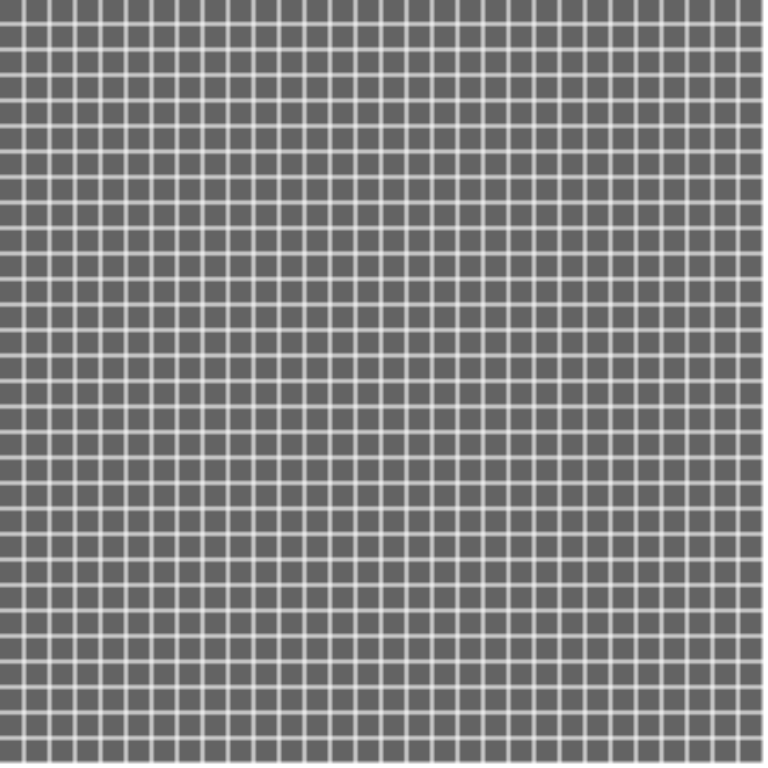
Reproduce this pattern procedurally as a WebGL 1 fragment shader.

```glsl
precision highp float;
// Soft white grid over dark grey: 30 by 30 square tiles, laid from the top left.
// Each axis gets a tile coverage with linear blurred edges; their product
// blends from line white to tile grey, so crossings come out brightest.

#define TILES 30.0                  // tiles across and down
#define PITCH (17.0 / 512.0)        // tile spacing, in canvas widths
#define FIRST_LINE (16.0 / 512.0)   // centre of the first line
#define LINE_WIDTH (1.8 / 512.0)    // gap between neighbouring tiles
#define EDGE_BLUR (2.93 / 512.0)    // width of the soft tile edge
#define TILE_COLOR vec3(0.39)
#define LINE_COLOR vec3(1.0)

uniform vec2 u_resolution;

// Blurred tile edge: 0 at the line side, 1 inside the tile.
vec2 softEdge(vec2 fromLine, vec2 blur) {
  return clamp(0.5 + (fromLine - 0.5 * LINE_WIDTH) / blur, 0.0, 1.0);
}

// Tile coverage along each axis, summed from both sides of the nearest line.
vec2 tileCoverage(vec2 pos, vec2 blur) {
  vec2 nearest = floor((pos - FIRST_LINE) / PITCH + 0.5);
  vec2 line = min(nearest, vec2(TILES - 1.0));
  vec2 offset = pos - FIRST_LINE - line * PITCH;
  vec2 before = softEdge(-offset, blur);
  vec2 after = softEdge(offset, blur);

  // No tile follows the last line, and no line precedes the first tile.
  after *= 1.0 - step(TILES - 1.5, line);
  vec2 beforeFirstLine = 1.0 - step(-0.5, line);
  return mix(min(before + after, 1.0), vec2(1.0), beforeFirstLine);
}

void main() {
  vec2 pos = gl_FragCoord.xy / u_resolution;
  pos.y = 1.0 - pos.y;

  // Keep edges at least one pixel wide on small canvases.
  vec2 blur = max(vec2(EDGE_BLUR), 1.0 / u_resolution);
  vec2 coverage = tileCoverage(pos, blur);
  gl_FragColor = vec4(mix(LINE_COLOR, TILE_COLOR, coverage.x * coverage.y), 1.0);
}
```
